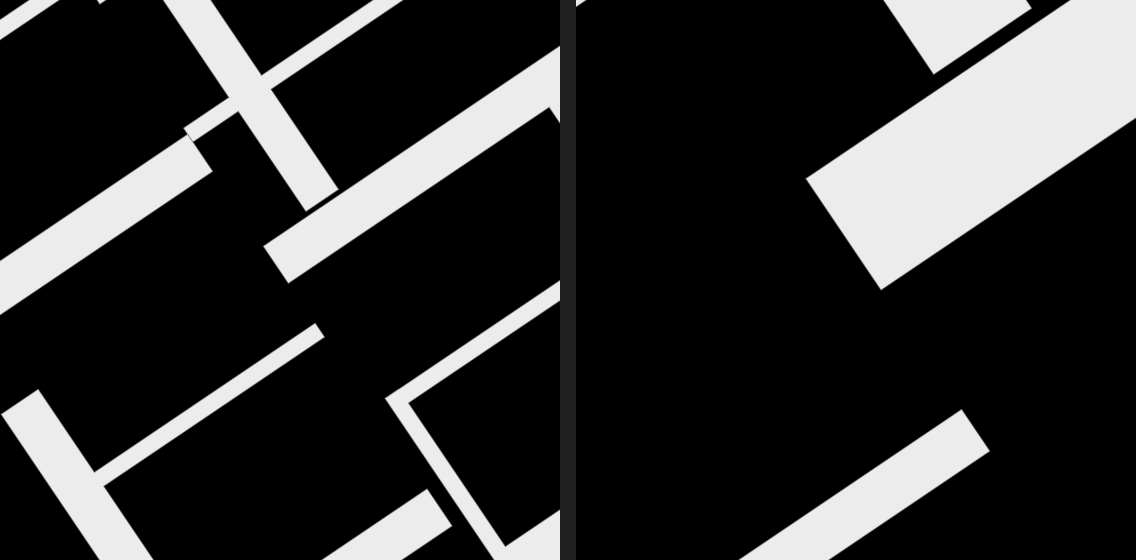
Left, the full canvas; right, a detail of the centre.
This background is drawn by a Shadertoy shader. Its source:

```glsl
// Pale bars on black, laid along two perpendicular tilted directions.
// Two stacks of rows meet at a seam, thin and thick by turns, and are
// joined by columns; all are box distances merged into one union.
#define TILT 0.594
#define THICK 0.080
#define THIN 0.030
#define SEAM 0.009
#define LEFT_PITCH 0.382
#define RIGHT_PITCH 0.322
#define COLUMN_PITCH 0.559
#define ROW_SWAY 0.030
#define EDGE_PIXELS 1.1
#define INK vec3(0.927)

// Signed distance to the box between two opposite corners
float boxSpan(vec2 p, vec2 low, vec2 high) {
    vec2 d = abs(p - 0.5 * (low + high)) - 0.5 * (high - low);
    return length(max(d, 0.0)) + min(max(d.x, d.y), 0.0);
}

// Bar along the first axis, centred on height y
float rowBar(vec2 p, float x0, float x1, float y, float width) {
    return boxSpan(p, vec2(x0, y - 0.5 * width), vec2(x1, y + 0.5 * width));
}

// Bar along the second axis, centred on x
float columnBar(vec2 p, float x, float y0, float y1, float width) {
    return rowBar(p.yx, y0, y1, x, width);
}

float leftRows(vec2 p) {
    float d = 1e3;
    for (int i = 0; i < 4; i++) {
        float k = float(i);
        float width = mix(THIN, THICK, mod(k, 2.0));
        d = min(d, rowBar(p, -0.5, SEAM, 0.65 - LEFT_PITCH * k, width));
    }
    return d;
}

float rightRows(vec2 p) {
    float d = 1e3;
    for (int i = 0; i < 5; i++) {
        float k = float(i);
        float width = mix(THICK, THIN, mod(k, 2.0));
        float y = 0.6495 - RIGHT_PITCH * k + ROW_SWAY * sin(1.5708 * k - 2.3562);
        float start = SEAM + 0.028 * step(2.5, k);
        d = min(d, rowBar(p, start, 1.0, y, width));
    }
    return d;
}

float columns(vec2 p) {
    // Upper post, stopping just short of a row
    float d = columnBar(p, 0.142, 0.0755, 1.0, 0.88 * THICK);
    // Evenly spaced posts hanging down
    for (int i = 0; i < 3; i++) {
        float k = float(i);
        float odd = mod(k, 2.0);
        float top = 0.08 - 0.04 * k - 0.32 * odd;
        d = min(d, columnBar(p, COLUMN_PITCH * k - 0.507, -1.0, top, mix(THICK, THIN, odd)));
    }
    return d;
}

void mainImage(out vec4 fragColor, in vec2 fragCoord) {
    vec2 p = (fragCoord - 0.5 * iResolution.xy) / iResolution.y;
    float c = cos(TILT), s = sin(TILT);
    p = vec2(c * p.x + s * p.y, c * p.y - s * p.x);

    float d = min(columns(p), min(leftRows(p), rightRows(p)));
    float edge = EDGE_PIXELS / iResolution.y;
    fragColor = vec4(INK * (1.0 - smoothstep(-edge, edge, d)), 1.0);
}
```
